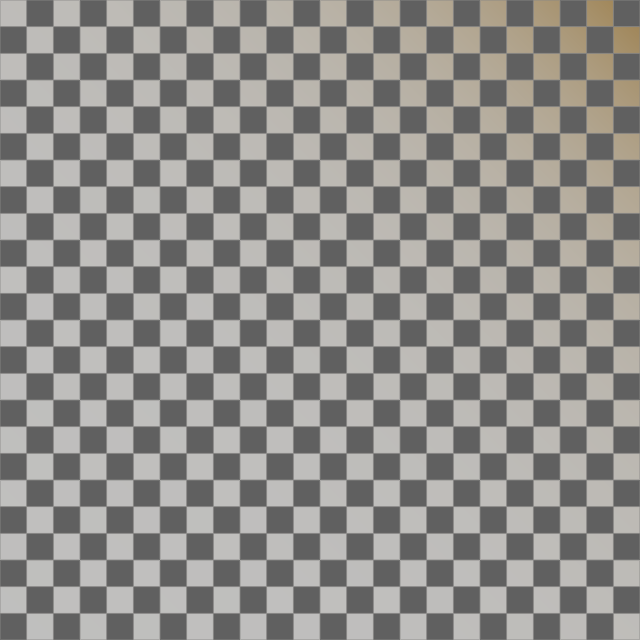
Give the GLSL for this pattern, as a WebGL 2 fragment shader.

```glsl
#version 300 es
precision highp float;
// A 24 by 24 checkerboard of dark and light grey squares with hairline joints.
// Signed edge distances smooth the squares; an exponential falloff from the
// top right corner stains the light squares tan, with a faint tone per square.

uniform vec2 u_resolution;
out vec4 fragColor;

const float CELLS = 24.0;
const float JOINT_HALF_WIDTH = 0.02;  // in cells
const float JOINT_OPACITY = 0.75;
const float STAIN_REACH = 0.33;       // in canvas widths
const float TONE_VARIATION = 0.006;

const vec3 DARK_GREY = vec3(0.378);
const vec3 LIGHT_GREY = vec3(0.752, 0.750, 0.746);
const vec3 STAIN_TAN = vec3(0.615, 0.500, 0.300);
const vec3 JOINT_GREY = vec3(0.535, 0.532, 0.525);

float hash(vec2 p) {
    return fract(sin(dot(p, vec2(127.1, 311.7))) * 43758.5453);
}

// Distance to the nearest cell edge, in cells
float edgeDistance(vec2 grid) {
    vec2 d = 0.5 - abs(fract(grid) - 0.5);
    return min(d.x, d.y);
}

// Smoothed checker: 1 on light squares, 0 on dark ones
float checker(vec2 cell, float edge, float pixel) {
    float side = mod(cell.x + cell.y, 2.0) * 2.0 - 1.0;
    return clamp(0.5 + side * edge / pixel, 0.0, 1.0);
}

// Thin joint along every cell edge
float joint(float edge, float halfWidth, float pixel) {
    return 1.0 - smoothstep(halfWidth - 0.5 * pixel, halfWidth + 0.5 * pixel, edge);
}

// Diagonal stain fading away from a corner
float stain(vec2 uv, vec2 corner, float reach) {
    vec2 offset = abs(corner - uv);
    return exp(-(offset.x + offset.y) / reach);
}

void main() {
    vec2 uv = gl_FragCoord.xy / u_resolution;
    vec2 grid = uv * CELLS;
    vec2 cell = floor(grid);
    float pixel = CELLS / min(u_resolution.x, u_resolution.y);
    float edge = edgeDistance(grid);

    // Stained light squares
    vec3 light = mix(LIGHT_GREY, STAIN_TAN, stain(uv, vec2(1.0), STAIN_REACH));
    light += (hash(cell) - 0.5) * TONE_VARIATION;

    // Squares, then joints
    vec3 color = mix(DARK_GREY, light, checker(cell, edge, pixel));
    color = mix(color, JOINT_GREY, joint(edge, JOINT_HALF_WIDTH, pixel) * JOINT_OPACITY);

    fragColor = vec4(color, 1.0);
}
```
